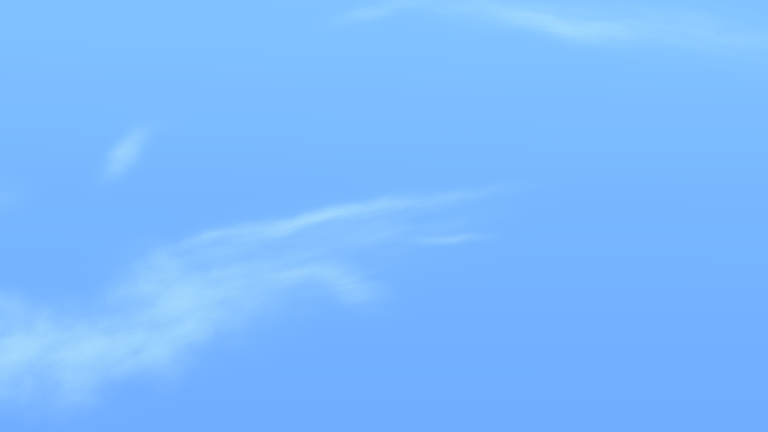
Give the GLSL for this texture, as a WebGL 2 fragment shader.

```glsl
#version 300 es
precision highp float;
// Thin wind-drawn cirrus clouds across a soft blue daytime sky.

uniform vec2 u_resolution;
out vec4 fragColor;

const vec3 SKY_LOW = vec3(0.437, 0.675, 1.0);
const vec3 SKY_MID = vec3(0.462, 0.708, 1.0);
const vec3 SKY_HIGH = vec3(0.505, 0.762, 1.0);
const vec3 CLOUD = vec3(0.70, 0.895, 0.995);

vec2 rotate(vec2 p, float angle) {
    float c = cos(angle), s = sin(angle);
    return vec2(c * p.x + s * p.y, c * p.y - s * p.x);
}

vec2 gradientAt(vec2 cell) {
    float h = fract(sin(dot(cell, vec2(127.1, 311.7))) * 43758.55);
    return vec2(cos(6.28318 * h), sin(6.28318 * h));
}

float gradientNoise(vec2 p) {
    vec2 i = floor(p), f = fract(p);
    vec2 u = f * f * f * (f * (f * 6.0 - 15.0) + 10.0);
    vec2 e = vec2(1.0, 0.0);
    float a = dot(gradientAt(i), f);
    float b = dot(gradientAt(i + e.xy), f - e.xy);
    float c = dot(gradientAt(i + e.yx), f - e.yx);
    float d = dot(gradientAt(i + e.xx), f - e.xx);
    return mix(mix(a, b, u.x), mix(c, d, u.x), u.y);
}

float fbm(vec2 p) {
    float sum = 0.0, amplitude = 0.6;
    for (int i = 0; i < 5; i++) {
        sum += amplitude * gradientNoise(p);
        p = rotate(p, 0.5) * 2.03 + 7.3;
        amplitude *= 0.5;
    }
    return sum;
}

// Soft rotated ellipse
float puff(vec2 p, vec2 center, vec2 radii, float angle) {
    vec2 q = rotate(p - center, angle) / radii;
    return exp(-dot(q, q));
}

// Curved plume: crisp along its top, feathered below
float plume(vec2 p, vec2 start, vec2 span) {
    float t = (p.x - start.x) / span.x;
    float d = p.y - start.y - span.y * sqrt(clamp(t, 0.02, 1.2));
    float width = d > 0.0 ? 0.013 : mix(0.045, 0.014, clamp(t, 0.0, 1.0));
    float fade = smoothstep(-0.02, 0.22, t) * (1.0 - smoothstep(0.55, 1.12, t));
    return exp(-d * d / (width * width)) * fade;
}

float cloudBank(vec2 p) {
    float d = 0.85 * puff(p, vec2(0.10, 0.185), vec2(0.21, 0.075), 0.12);
    d += 0.62 * puff(p, vec2(0.42, 0.27), vec2(0.22, 0.085), 0.38);
    d += 0.38 * puff(p, vec2(0.38, 0.35), vec2(0.085, 0.045), -0.35);
    d += 0.55 * puff(p, vec2(0.01, 0.305), vec2(0.06, 0.035), -0.2);
    d += 0.25 * puff(p, vec2(0.20, 0.07), vec2(0.07, 0.045), 0.2);
    return d;
}

float sweepingVeil(vec2 p) {
    float d = 0.42 * plume(p, vec2(0.33, 0.37), vec2(0.90, 0.20));
    d += 0.20 * puff(p, vec2(0.70, 0.405), vec2(0.30, 0.085), 0.25);
    d += 0.24 * puff(p, vec2(0.70, 0.487), vec2(0.11, 0.013), 0.22);
    d += 0.30 * puff(p, vec2(1.045, 0.447), vec2(0.075, 0.010), 0.06);
    d += 0.14 * puff(p, vec2(0.93, 0.465), vec2(0.13, 0.020), 0.10);
    d += 0.42 * puff(p, vec2(0.81, 0.335), vec2(0.065, 0.036), -0.45);
    d += 0.22 * puff(p, vec2(0.70, 0.365), vec2(0.09, 0.020), 0.0);
    return d;
}

float highStreak(vec2 p) {
    float d = 0.42 * puff(p, vec2(1.22, 0.963), vec2(0.24, 0.034), -0.13);
    d += 0.40 * puff(p, vec2(1.33, 0.930), vec2(0.11, 0.023), -0.20);
    d += 0.30 * puff(p, vec2(0.87, 0.975), vec2(0.09, 0.017), 0.28);
    d += 0.26 * puff(p, vec2(1.62, 0.925), vec2(0.26, 0.050), -0.15);
    return d;
}

float smallWisps(vec2 p) {
    float d = 0.48 * puff(p, vec2(0.285, 0.642), vec2(0.058, 0.027), 0.85);
    d += 0.18 * puff(p, vec2(0.34, 0.690), vec2(0.055, 0.022), 0.50);
    return d + 0.10 * puff(p, vec2(0.01, 0.545), vec2(0.05, 0.03), 0.5);
}

vec3 skyColor(vec2 p) {
    float height = p.y + 0.05 * (p.x - 0.9) * p.y;
    vec3 sky = mix(SKY_LOW, SKY_MID, smoothstep(-0.1, 0.55, height));
    return mix(sky, SKY_HIGH, smoothstep(0.40, 1.05, height));
}

void main() {
    vec2 p = gl_FragCoord.xy / u_resolution.y;
    p.x *= 1.7778 * u_resolution.y / u_resolution.x;

    // Turbulent edges for the bank, gentler bends for the streaks
    vec2 drift = vec2(fbm(p * 7.0), fbm(p * 7.0 + 31.0));
    vec2 ragged = p + 0.075 * drift;
    vec2 combed = p + vec2(0.05, 0.016) * drift;

    // Fibres run along each cloud's wind direction
    float billow = fbm(rotate(p, 0.4) * vec2(9.0, 16.0));
    float fibre = fbm(rotate(combed, 0.22) * vec2(6.0, 38.0));
    float highFibre = fbm(rotate(combed, -0.15) * vec2(8.0, 34.0));

    float density = cloudBank(ragged) * max(0.95 + 1.0 * billow + 0.25 * fibre, 0.0);
    density += sweepingVeil(combed) * max(0.95 + 1.1 * fibre + 0.4 * billow, 0.0);
    density += highStreak(combed) * max(0.95 + 1.1 * highFibre, 0.0);
    density += smallWisps(p + 0.035 * drift) * max(1.0 + 1.2 * billow, 0.0);

    float cover = 1.0 - exp(-1.25 * density);
    fragColor = vec4(mix(skyColor(p), CLOUD, cover), 1.0);
}
```
